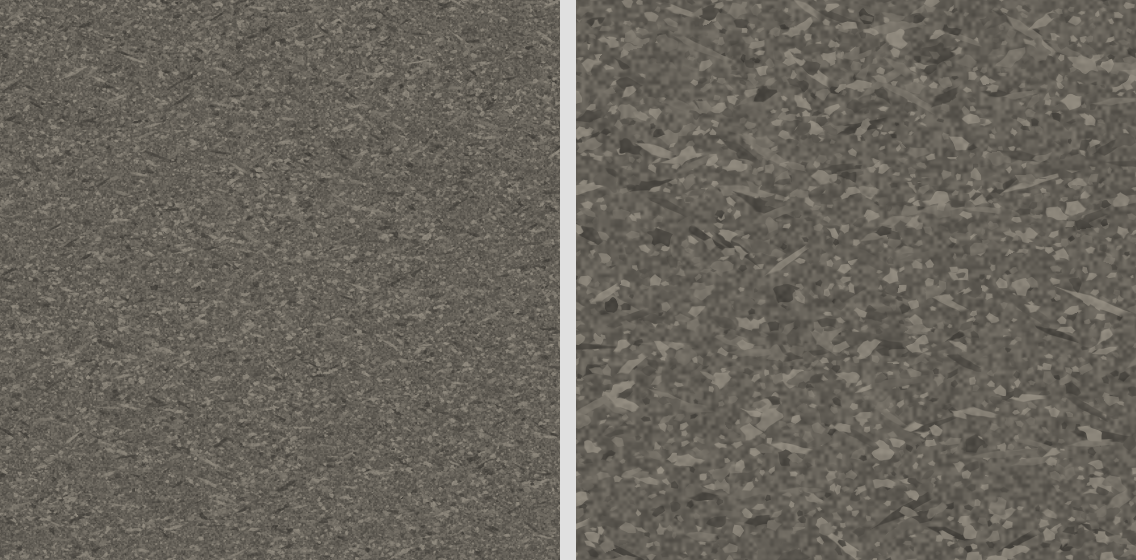
Left, the full canvas; right, a detail of the centre.
A WebGL 2 fragment shader for this texture:

```glsl
#version 300 es
precision highp float;
// Grey-brown pressed stone: fine speckled ground with angular light and dark flakes.

#define STONE_TINT vec3(1.0, 0.957, 0.876)
#define GROUND_TONE 0.388
#define DARK_TONE 0.275
#define LIGHT_TONE 0.535
#define GRAIN_FREQ 400.0
#define GRAIN_AMOUNT 0.19
#define FLAKE_GRAIN 0.5
#define TILT_RANGE 1.3
#define RAGGEDNESS 0.55
#define CLUSTER_FREQ vec2(13.0, 24.0)

uniform vec2 u_resolution;
out vec4 fragColor;

vec3 hash3(vec2 cell, float seed) {
  uvec3 v = uvec3(ivec3(vec3(cell, seed))) * 1664525u + 1013904223u;
  v.x += v.y * v.z; v.y += v.z * v.x; v.z += v.x * v.y;
  v ^= v >> 16u;
  v.x += v.y * v.z; v.y += v.z * v.x; v.z += v.x * v.y;
  return vec3(v >> 8u) / 16777216.0;
}

float valueNoise(vec2 p, float seed) {
  vec2 cell = floor(p), f = fract(p);
  f = f * f * (3.0 - 2.0 * f);
  float low = mix(hash3(cell, seed).x, hash3(cell + vec2(1, 0), seed).x, f.x);
  float high = mix(hash3(cell + vec2(0, 1), seed).x, hash3(cell + vec2(1, 1), seed).x, f.x);
  return mix(low, high, f.y);
}

// Signed distance to a random five-sided polygon around the origin
float polygonDistance(vec2 q, vec2 cell, float seed) {
  float d = -10.0;
  for (int i = 0; i < 5; i++) {
    vec3 side = hash3(cell, seed + 10.0 + float(i));
    float angle = (float(i) + 0.5 * (side.x - 0.5)) * 1.2566;
    d = max(d, dot(q, vec2(cos(angle), sin(angle))) - mix(0.5, 1.0, side.y));
  }
  return d;
}

float flakeTone(float pick, float variation, float darkShare) {
  if (pick < darkShare) return DARK_TONE + 0.05 * variation;
  if (pick < darkShare + 0.27) return mix(0.33, 0.41, variation);
  if (pick < darkShare + 0.56) return mix(0.43, 0.49, variation);
  return LIGHT_TONE + 0.035 * (variation - 0.5);
}

// Paints one scattered layer over surface = (tone, flake coverage)
vec2 addFlakes(vec2 surface, vec2 p, float freq, vec2 size, float density,
               float darkShare, float ragged, float seed) {
  vec2 home = floor(p * freq);
  float edge = 0.75 * freq / u_resolution.y;
  for (int y = -1; y <= 1; y++) {
    for (int x = -1; x <= 1; x++) {
      vec2 cell = home + vec2(x, y);
      vec3 place = hash3(cell, seed);
      vec3 look = hash3(cell, seed + 1.0);
      if (place.z > density) continue;
      vec2 q = p * freq - cell - place.xy;
      float tilt = (look.x - 0.5) * TILT_RANGE;
      float c = cos(tilt), s = sin(tilt);
      vec2 extent = size * (0.65 + 0.5 * hash3(cell, seed + 2.0).xy);
      q = vec2(c * q.x + s * q.y, c * q.y - s * q.x) / extent;
      if (dot(q, q) > 5.0) continue;
      float d = polygonDistance(q, cell, seed) + ragged;
      float cover = 1.0 - smoothstep(-edge, edge, d * extent.y);
      float tone = flakeTone(look.y, look.z, darkShare) + 0.012 * q.y;
      surface = mix(surface, vec2(tone, 1.0), cover);
    }
  }
  return surface;
}

void main() {
  vec2 p = gl_FragCoord.xy / u_resolution.y;

  // Flakes gather in flat, wide clusters
  float cluster = mix(0.35, 1.65, valueNoise(p * CLUSTER_FREQ, 3.0));
  float ragged = (valueNoise(p * 250.0, 5.0) - 0.5) * RAGGEDNESS;

  // Tiny chips, long shards, broad flakes, then small bright crumbs
  vec2 surface = vec2(GROUND_TONE + 0.02 * (valueNoise(p * 60.0, 7.0) - 0.5), 0.0);
  surface = addFlakes(surface, p, 165.0, vec2(0.46, 0.34), 0.5, 0.14, ragged, 100.0);
  surface = addFlakes(surface, p, 25.0, vec2(0.52, 0.085), 0.6, 0.3, 0.3 * ragged, 200.0);
  surface = addFlakes(surface, p, 34.0, vec2(0.48, 0.12), 0.5, 0.3, 0.4 * ragged, 300.0);
  surface = addFlakes(surface, p, 58.0, vec2(0.47, 0.28), 0.36 * cluster, 0.2, ragged, 400.0);
  surface = addFlakes(surface, p, 98.0, vec2(0.48, 0.32), 0.45 * cluster, 0.1, ragged, 500.0);

  // Fine speckle, calmer on the flakes
  float grain = 0.75 * valueNoise(p * GRAIN_FREQ, 11.0)
              + 0.25 * valueNoise(p * GRAIN_FREQ * 0.5, 13.0) - 0.5;
  float tone = surface.x + grain * GRAIN_AMOUNT * mix(1.0, FLAKE_GRAIN, surface.y);
  fragColor = vec4(tone * STONE_TINT, 1.0);
}
```
